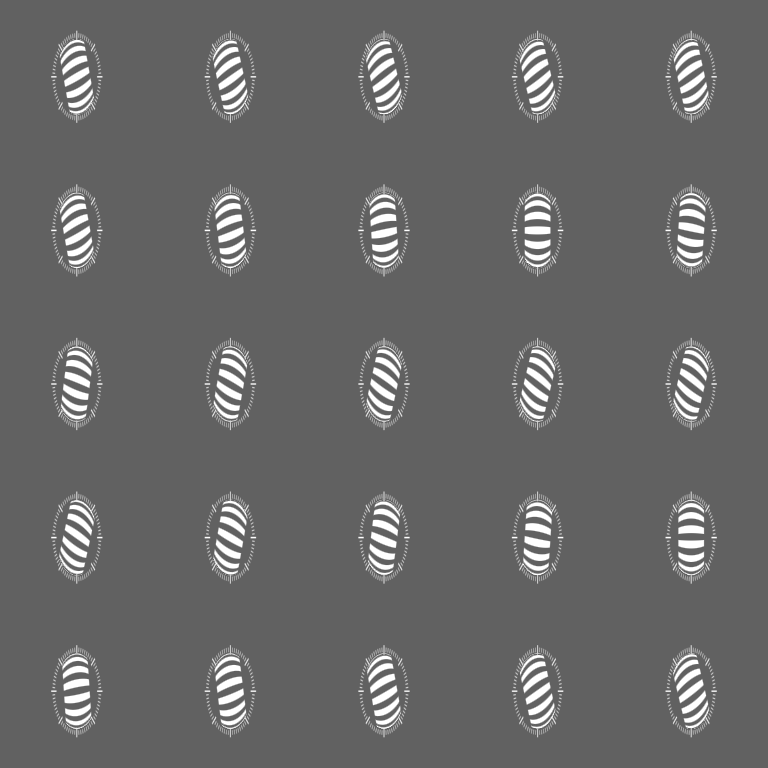
Give the GLSL for this pattern, as a WebGL 2 fragment shader.

```glsl
#version 300 es
precision highp float;

// A grid of squeezed dials: a ring of fine ticks around a banded rolling ball.
// Each dial is a unit circle stretched to an ellipse; its ball is rolled and
// pitched by sine waves that run through the cells in reading order.

uniform vec2 u_resolution;
out vec4 fragColor;

const float TAU = 6.2831853;
const float GRID = 5.0;
const vec2 DIAL_RADIUS = vec2(0.167, 0.300);  // in cell units
const vec3 GROUND = vec3(0.38);
const vec3 INK = vec3(1.0);

const float TICKS = 72.0;
const float MAJOR_EVERY = 9.0;
const float TICK_HALF_WIDTH = 0.012;

const float BALL_RADIUS = 0.82;
const float STRIP_HALF_WIDTH = 0.5;
const float BAND_PERIOD = 0.41;               // radians of pitch
const float BAND_FILL = 0.52;

// Coverage of the side where d is negative, for an edge blurred over soft.
float inside(float d, float soft) {
    return clamp(0.5 - d / soft, 0.0, 1.0);
}

// Exact box-filtered coverage of a line, even when thinner than a pixel.
float lineCoverage(float d, float halfWidth, float soft) {
    return inside(d - halfWidth, soft) - inside(d + halfWidth, soft);
}

// Pixel footprint along a direction of dial space.
float footprint(vec2 direction, vec2 pixel) {
    return 1.2 * length(direction * pixel);
}

// Radial ticks, folded to the nearest one; every ninth is longer.
float tickRing(vec2 p, vec2 pixel) {
    float index = round(atan(p.y, p.x) / TAU * TICKS);
    float angle = index * TAU / TICKS;
    vec2 along = vec2(cos(angle), sin(angle));
    vec2 across = vec2(-along.y, along.x);
    float fromMajor = abs(index - MAJOR_EVERY * round(index / MAJOR_EVERY));
    float major = 1.0 - step(0.5, fromMajor);
    vec2 span = mix(vec2(0.85, 0.95), vec2(0.79, 1.0), major);
    float radial = abs(dot(p, along) - 0.5 * (span.x + span.y));
    float ends = inside(radial - 0.5 * (span.y - span.x), footprint(along, pixel));
    float width = TICK_HALF_WIDTH * mix(1.0, 1.3, major);
    float body = lineCoverage(dot(p, across), width, footprint(across, pixel));
    return ends * body * mix(0.75, 1.0, major);
}

// Bands at equal pitch angles on a ball, kept to a central strip.
float bandedBall(vec2 p, float roll, float pitch, vec2 pixel) {
    vec2 axis = vec2(sin(roll), cos(roll));
    vec2 side = vec2(axis.y, -axis.x);
    vec2 q = vec2(dot(p, side), dot(p, axis));
    float depth = sqrt(max(BALL_RADIUS * BALL_RADIUS - dot(q, q), 0.0004));
    float turn = (atan(q.y, depth) - pitch) / BAND_PERIOD;
    float fromBand = abs(fract(turn + 0.5) - 0.5);
    float bands = inside(fromBand - 0.5 * BAND_FILL, max(fwidth(turn), 0.001));
    float strip = inside(abs(q.x) - STRIP_HALF_WIDTH, footprint(side, pixel));
    vec2 outward = p / max(length(p), 0.001);
    float disc = inside(length(p) - BALL_RADIUS, footprint(outward, pixel));
    return bands * strip * disc;
}

void main() {
    vec2 grid = gl_FragCoord.xy / u_resolution * GRID;
    vec2 cell = floor(grid);
    vec2 p = (fract(grid) - 0.5) / DIAL_RADIUS;
    vec2 pixel = GRID / (u_resolution * DIAL_RADIUS);

    // Reading order starts at the upper left; both motions pass zero at cell 8.
    float order = GRID * (GRID - 1.0 - cell.y) + cell.x - 8.0;
    float roll = 0.41 * sin(order * TAU / 22.0);
    float pitch = 0.20 * sin(order * TAU / 16.0);

    float ink = max(tickRing(p, pixel), bandedBall(p, roll, pitch, pixel));
    fragColor = vec4(mix(GROUND, INK, ink), 1.0);
}
```
